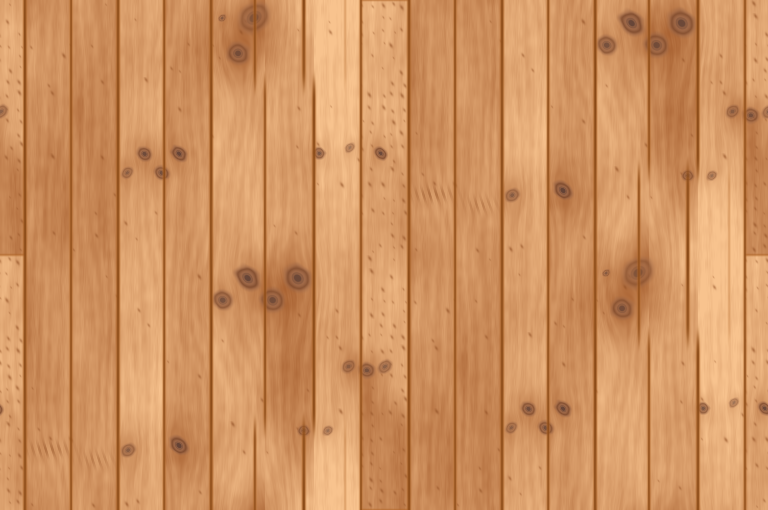
Reproduce this texture procedurally as a Shadertoy shader.

```glsl
// Varnished pine boards: a tile of eight planks, repeated twice across with a half drop.
// Each plank has its own tone, streaky grain bent around knot clusters, pits and grooves.
// Lengths are in nominal plank widths (1/16 of the canvas width).
const float TAU = 6.2832;
const float PLANKS = 8.0;            // planks per tile
const float REPEATS = 2.0;           // tiles across
const float TILE_H = 10.667;         // tile height, equal to the canvas height
const float FIRST_SEAM = 0.52;       // left offset of the first groove
const vec2 GROOVE = vec2(0.024, 0.016);  // half width of wide and narrow grooves
const float BEVEL = 0.018;           // extra half width of the soft shoulder
const vec3 WOOD_DARK = vec3(0.695, 0.425, 0.235);
const vec3 WOOD_LIGHT = vec3(0.935, 0.72, 0.515);
const vec3 SHOULDER = vec3(0.70, 0.41, 0.17);
const vec3 GROOVE_COL = vec3(0.53, 0.28, 0.08);
const vec3 KNOT_RIM = vec3(0.46, 0.26, 0.15);
const vec3 KNOT_BODY = vec3(0.60, 0.39, 0.27);
const vec3 KNOT_CORE = vec3(0.37, 0.25, 0.21);
const vec3 PIT_COL = vec3(0.56, 0.30, 0.13);
const float SEAM[9] = float[9](0.0, 0.96, 1.94, 2.90, 3.88, 5.0, 6.02, 7.0, 8.0);
const float TONE[8] = float[8](0.47, 0.46, 0.78, 0.54, 0.72, 0.66, 0.86, 0.76);
// Knot clusters: centre, spacing, zigzag height; then knot count, radius, growth
const int CLUSTERS = 7;
const vec4 CLUSTER[7] = vec4[7](
    vec4(4.44, 9.92, 0.33, 0.37), vec4(2.67, 7.25, 0.36, -0.20),
    vec4(4.90, 4.62, 0.52, -0.23), vec4(7.12, 2.96, 0.38, 0.04),
    vec4(2.68, 1.30, 1.06, -0.05), vec4(6.77, 7.52, 0.64, -0.06),
    vec4(6.06, 1.66, 0.50, 0.00));
const vec3 KNOTS[7] = vec3[7](vec3(3, 0.23, 0.14), vec3(4, 0.14, 0), vec3(4, 0.22, 0.02),
    vec3(3, 0.16, 0), vec3(2, 0.16, 0), vec3(3, 0.12, 0), vec3(2, 0.12, 0));

float hash(vec2 p) { return fract(sin(dot(p, vec2(127.1, 311.7))) * 43758.5); }

// Value noise that wraps vertically after "period" cells
float noise(vec2 p, float period) {
    vec2 i = floor(p), f = fract(p);
    f = f * f * (3.0 - 2.0 * f);
    float y0 = mod(i.y, period), y1 = mod(i.y + 1.0, period);
    return mix(mix(hash(vec2(i.x, y0)), hash(vec2(i.x + 1.0, y0)), f.x),
               mix(hash(vec2(i.x, y1)), hash(vec2(i.x + 1.0, y1)), f.x), f.y);
}

float wrapY(float y) { return y - TILE_H * round(y / TILE_H); }

float blob(vec2 d, vec2 size) { d /= size; return exp(-dot(d, d)); }

float line(float d, float halfWidth, float soft) {
    return 1.0 - smoothstep(halfWidth - soft, halfWidth + soft, abs(d));
}

void mainImage(out vec4 fragColor, in vec2 fragCoord) {
    vec2 uv = fragCoord / iResolution.xy;
    float px = max(PLANKS * REPEATS / iResolution.x, 0.016);

    // Half-drop tiling
    float x = uv.x * PLANKS * REPEATS - FIRST_SEAM;
    float tile = floor(x / PLANKS);
    vec2 p = vec2(x - tile * PLANKS, mod((uv.y + 0.5 * tile) * TILE_H, TILE_H));
    float v = p.y / TILE_H, endDist = wrapY(p.y);

    // Plank index and grooves; two grooves shift sideways near the tile end
    float shifted = 1.0 - smoothstep(1.4, 2.1, abs(endDist));
    float core = 0.0, shoulder = 0.0;
    int plank = 0;
    for (int i = 0; i < 9; i++) {
        float d = p.x - SEAM[i];
        if (i < 8 && d >= 0.0) plank = i;
        float s = (i == 5 || i == 6) ? shifted : 0.0;
        float w = i % 2 == 0 ? GROOVE.x : GROOVE.y;
        core = max(core, mix(line(d, w, px), line(d + 0.21, w, px), s));
        w += BEVEL;
        shoulder = max(shoulder, mix(line(d, w, 0.03), line(d + 0.21, w, 0.03), s));
    }
    shoulder = max(shoulder, 0.6 * shifted * line(p.x - 6.67, 0.02, 0.03));
    float id = float(plank);

    // Knots: collect colour, surrounding shade and grain displacement
    vec4 knot = vec4(0.0);
    float halo = 0.0, bend = 0.0;
    for (int c = 0; c < CLUSTERS; c++) {
        for (float j = 0.0; j < KNOTS[c].x; j++) {
            float rnd = hash(vec2(j + 3.0, float(c)));
            float r = (KNOTS[c].y + KNOTS[c].z * (j - 1.0)) * (0.8 + 0.35 * rnd);
            float zig = mod(j, 2.0) < 0.5 ? 1.0 : -1.0;
            vec2 at = CLUSTER[c].xy + vec2((j - 0.5 * KNOTS[c].x + 0.5) * CLUSTER[c].z, zig * CLUSTER[c].w);
            vec2 d = vec2(p.x - at.x, wrapY(p.y - at.y));
            d.y += 0.7 * (rnd - 0.5) * d.x;
            float l = length(d / vec2(1.05, 1.0)) / r;
            l *= 1.0 + 0.16 * (noise(d / r * 1.8 + 40.0 * rnd, 99.0) - 0.5);
            vec3 col = mix(KNOT_CORE, KNOT_BODY, smoothstep(0.15, 0.5, l + 0.05 * sin(l * 26.0)));
            col = mix(col, KNOT_RIM, 0.75 * line(l - 0.75, 0.10, 0.14));
            float a = (1.0 - smoothstep(0.7, 1.25, l)) * (0.5 + 0.45 * rnd);
            if (a > knot.a) knot = vec4(col, a);
            halo += r * blob(d, vec2(2.0, 2.6) * r);
            bend += d.x * blob(d, vec2(1.8, 3.0) * r);
        }
    }

    // Grain: growth rings, broad stains and fine streaks
    vec2 g = vec2(p.x - 0.7 * bend + 17.0 * id, v);
    float stain = noise(g * vec2(1.6, 9.0), 9.0);
    float rings = sin(TAU * (g.x * 4.0 + 2.2 * noise(g * vec2(1.3, 5.0) + vec2(5.0, 0.0), 5.0)));
    float streak = noise(g * vec2(20.0, 14.0), 14.0) + 0.7 * noise(g * vec2(46.0, 60.0), 60.0) - 0.85;
    float mottle = noise(g * vec2(6.0, 50.0), 50.0) - 0.5;
    float tone = TONE[plank] + 0.10 * cos(TAU * v - 0.9 * id);
    tone += 0.34 * (stain - 0.5) + 0.06 * rings + 0.16 * streak + 0.10 * mottle - 1.6 * halo;
    if (plank == 7) tone -= 0.55 * (1.0 - smoothstep(1.8, 3.1, p.y + 0.5 * (p.x - 7.5)));
    if (plank == 5) tone -= 0.4 * blob(vec2(p.x - 5.5, p.y - 3.2), vec2(0.8, 1.3));
    tone += 0.25 * blob(vec2(p.x - 6.2, endDist), vec2(0.8, 1.3));
    tone += 0.30 * blob(vec2(p.x - 4.4, endDist - 0.6), vec2(0.5, 0.9));
    vec3 col = mix(WOOD_DARK, WOOD_LIGHT, clamp(tone, -0.15, 1.15));

    // Pits: jittered short dashes in cells, dense on the last plank
    vec2 cell = vec2(p.x * 4.5, v * 40.0), ci = floor(cell);
    vec2 jitter = vec2(hash(ci + 7.0), hash(ci + 19.0)) * 0.5 + 0.25;
    vec2 pd = fract(cell) - jitter;
    pd.x += 0.5 * pd.y;
    float size = 0.5 + 0.5 * hash(ci + 31.0);
    float pit = step(hash(ci), plank == 7 ? 0.75 : 0.07) * blob(pd, vec2(0.15, 0.2) * size);
    col = mix(col, PIT_COL, 0.6 * size * pit);

    // Slanted tool marks across the first two planks
    float comb = smoothstep(-0.2, 0.9, sin(p.x * 42.0 + p.y * 14.0 + 6.0 * stain));
    float band = blob(vec2(p.x - 0.5, p.y - 1.27), vec2(0.42, 0.16))
               + 0.7 * blob(vec2(p.x - 1.5, p.y - 1.05), vec2(0.32, 0.16));
    col = mix(col, PIT_COL, 0.5 * comb * band);

    // Knots, butt joint and grooves on top
    col = mix(col, knot.rgb, knot.a);
    if (plank == 7) col = mix(col, SHOULDER, 0.6 * line(endDist, 0.025, px));
    col = mix(col, SHOULDER, 0.7 * shoulder);
    col = mix(col, GROOVE_COL, core * (0.7 + 0.3 * stain));
    fragColor = vec4(col, 1.0);
}
```
